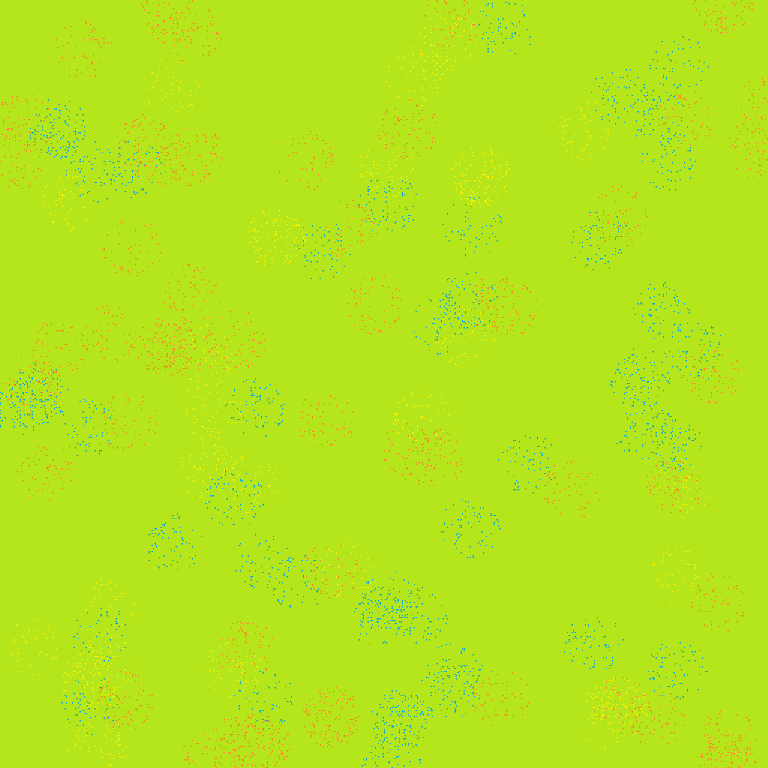
A Shadertoy shader for this texture:

```glsl
#define GRID 512.0          // speckle cells across the canvas
#define SPRAY_COUNT 116
#define SPRAY_RADIUS 0.0395
#define DENSITY 0.046       // chance of a speckle per cell in a spray
#define HEAVY_SHARE 0.08    // share of sprays with doubled density
#define ORANGE_SHARE 0.42
#define BLUE_SHARE 0.36     // yellow takes the rest

const vec3 LIME   = vec3(0.71, 0.90, 0.11);
const vec3 ORANGE = vec3(1.00, 0.50, 0.15);
const vec3 BLUE   = vec3(0.00, 0.64, 0.91);
const vec3 YELLOW = vec3(1.00, 0.95, 0.00);

// Integer hash: three independent values in 0..1
vec3 hash3(ivec3 seed) {
    uvec3 v = uvec3(seed) * 1664525u + 1013904223u;
    v.x += v.y * v.z; v.y += v.z * v.x; v.z += v.x * v.y;
    v ^= v >> 16u;
    v.x += v.y * v.z; v.y += v.z * v.x; v.z += v.x * v.y;
    return vec3(v >> 8u) / 16777216.0;
}

vec3 sprayColor(int index) {
    float pick = fract(float(index) * 0.618034);
    if (pick < ORANGE_SHARE) return ORANGE;
    return pick < ORANGE_SHARE + BLUE_SHARE ? BLUE : YELLOW;
}

// Smooth-edged coverage of one square cell
float cellCoverage(vec2 local, float pixel) {
    vec2 inside = clamp((0.5 - abs(local - 0.5)) / pixel + 0.5, 0.0, 1.0);
    return inside.x * inside.y;
}

void mainImage(out vec4 fragColor, in vec2 fragCoord) {
    vec2 gridPos = fragCoord / iResolution.y * GRID;
    vec2 cell = floor(gridPos);
    vec2 cellCenter = (cell + 0.5) / GRID;
    vec2 extent = vec2(iResolution.x / iResolution.y, 1.0);
    float coverage = cellCoverage(gridPos - cell, GRID / iResolution.y);

    // Later sprays cover earlier ones
    vec3 color = LIME;
    for (int i = 0; i < SPRAY_COUNT; i++) {
        vec3 spray = hash3(ivec3(i, 71, 13));
        if (distance(cellCenter, spray.xy * extent) > SPRAY_RADIUS) continue;
        float density = spray.z < HEAVY_SHARE ? 2.0 * DENSITY : DENSITY;
        if (hash3(ivec3(cell, i + 1000)).x < density)
            color = mix(LIME, sprayColor(i), coverage);
    }
    fragColor = vec4(color, 1.0);
}
```
